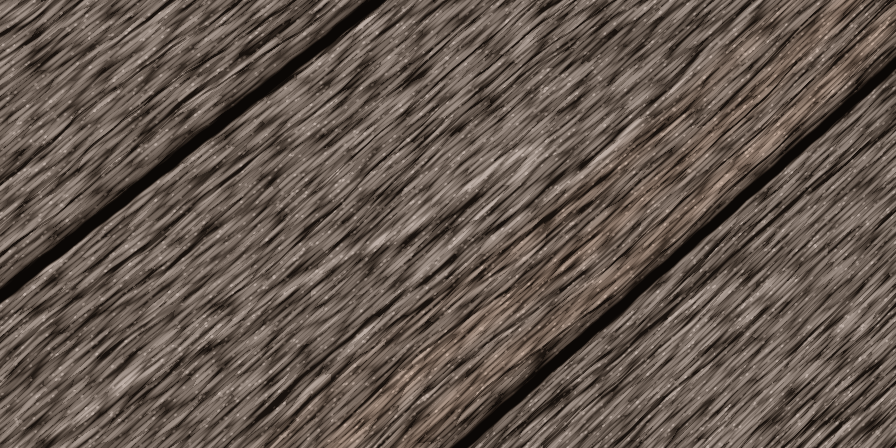
Give the GLSL for this texture, as a Shadertoy shader.

```glsl
// Three weathered, brown deck boards running diagonally, split by two dark gaps.
// Board space (along, across) carries stretched cellular noise for the grain,
// sine-warped grooves, and a pale hyperbolic arch on the middle board.

vec2 hash2(vec2 p) {
    vec3 q = fract(p.xyx * vec3(0.1031, 0.1030, 0.0973));
    q += dot(q, q.yzx + 33.33);
    return fract((q.xx + q.yz) * q.zy);
}

// Cellular noise: x = distance to the nearest point, y = random value of its cell
vec2 cells(vec2 p) {
    vec2 base = floor(p), nearest = vec2(9.0, 0.0);
    for (int j = -1; j <= 1; j++) {
        for (int i = -1; i <= 1; i++) {
            vec2 cell = base + vec2(i, j);
            float d = length(cell + hash2(cell) - p);
            if (d < nearest.x) nearest = vec2(d, hash2(cell + 17.0).x);
        }
    }
    return nearest;
}

float bell(float x, float width) {
    return exp(-x * x / (width * width));
}

// Long, thin, lens-shaped cracks
float cracks(vec2 p) {
    vec2 c = cells(p * vec2(0.45, 33.0));
    return (1.0 - smoothstep(0.05, 0.22, c.x)) * smoothstep(0.1, 0.6, c.y);
}

// Thin, long wavy lines, unevenly spaced, that fade slowly along the board
float lines(float along, float flow, float rate, float phase) {
    float crest = sin(flow * rate + 1.5 * sin(flow * 13.0 + phase) + 1.2 * sin(along * 1.7 + phase));
    float fade = smoothstep(-0.7, 0.2, sin(along * 2.1 + flow * 9.0 + phase));
    return fade * smoothstep(0.955, 0.995, crest);
}

void mainImage(out vec4 fragColor, in vec2 fragCoord) {
    vec2 uv = fragCoord / iResolution.y;
    float pixel = 1.0 / iResolution.y;

    // Board space: the gaps lie at whole values of across and fan out slightly
    float along = dot(uv, vec2(0.77, 0.64));
    float across = (0.336 + 0.785 * uv.x - uv.y) / (1.243 - 0.097 * uv.x);
    float board = floor(across);
    float middle = 1.0 - min(abs(board), 1.0);
    float shift = board * 7.3;

    // Grain flows around the tip of the arch on the middle board
    float side = across - 0.54 + 0.03 * (1.31 - along);
    float bulge = 0.085 * side / sqrt(side * side + 0.01) * exp(-12.0 * side * side);
    float wave = 0.009 * sin(along * 4.1 + across * 5.0 + shift)
               + 0.005 * sin(along * 10.3 - across * 9.0 + shift)
               + 0.002 * sin(along * 27.0 + across * 15.0)
               + 0.0009 * sin(along * 71.0 + across * 190.0);
    float flow = across + wave - middle * bulge * bell(along - 1.37, 0.35);

    // Fine fibres and thin dark dashes
    vec2 fibre = vec2(along + shift, across + 0.3 * wave + 0.03 * along);
    vec2 fine = cells(fibre * vec2(12.0, 110.0));
    vec2 dash = cells(fibre * vec2(5.0, 88.0) + 31.0);
    float tone = 0.83 - 0.47 * smoothstep(0.22, 0.85, fine.x) + 0.33 * (fine.y - 0.5);
    tone -= 0.2 * (1.0 - smoothstep(0.15, 0.45, dash.x)) * smoothstep(0.4, 0.6, dash.y);

    // Broad soft bands of lighter and darker wood
    tone += 0.03 * sin(flow * 23.0 + 1.5 * sin(along * 1.9 + shift))
          + 0.03 * sin(flow * 57.0 + sin(along * 3.1) + shift);

    // Grooves with a lit lip; fewer within the arch
    float calm = mix(1.0, 0.15 + 0.85 * smoothstep(0.05, 0.2, abs(side)), middle);
    vec2 crack = vec2(along + shift, flow);
    tone += calm * (0.1 * cracks(crack - vec2(0.0, 0.009)) - 0.36 * cracks(crack));
    float groove = lines(along, flow, 47.0, shift) + lines(along, flow, 81.0, shift + 2.0);
    float lip = lines(along, flow - 0.01, 47.0, shift);
    tone += calm * (0.12 * lip - 0.38 * min(groove, 1.0));
    tone += middle * (0.16 * bell(flow - 0.614, 0.008) - 0.5 * bell(flow - 0.6, 0.0065));

    // Pale arch with a dark inner rim and faint nested rings
    float arch = sqrt(side * side + 0.0008) - 0.14 * (1.5 - along)
               + 0.007 * sin(along * 14.0) + 0.003 * sin(along * 31.0 + 2.0);
    float arm = middle * (1.0 - 0.4 * smoothstep(-0.02, 0.08, side));
    tone += arm * (0.25 * bell(arch, 0.011) - 0.24 * bell(arch + 0.025, 0.009));
    tone += 0.05 * arm * sin(arch * 130.0) * bell(arch + 0.06, 0.07);

    // Bright specks of worn fibre
    vec2 speck = cells(vec2(along * 85.0, across * 115.0));
    tone += 0.28 * smoothstep(0.78, 0.95, speck.y) * (1.0 - smoothstep(0.1, 0.5, speck.x));

    // Gaps: shaded, rounded edge above, crisp edge below
    float edge = fract(across + 0.5) - 0.5 + 0.001 * sin(along * 43.0) + 0.0007 * sin(along * 97.0);
    float rounded = smoothstep(-0.055, -0.014, edge) * (1.0 - smoothstep(0.0, 0.022, edge));
    float gap = smoothstep(-0.018 - pixel, -0.012, edge) * (1.0 - smoothstep(0.009, 0.013 + pixel, edge));
    tone = clamp(tone, 0.14, 1.15) * (1.0 - 0.4 * rounded);
    tone = mix(tone, 0.06, gap);

    // Brown ramp, slightly warmer along the lower part of the middle board
    vec3 color = vec3(0.64, 0.585, 0.55) * pow(vec3(tone), vec3(1.0, 1.1, 1.2));
    float warm = middle * smoothstep(0.6, 0.75, across) * (0.6 + 0.4 * sin(flow * 50.0));
    color *= mix(vec3(1.0), vec3(1.03, 0.98, 0.94), warm);
    fragColor = vec4(color, 1.0);
}
```
